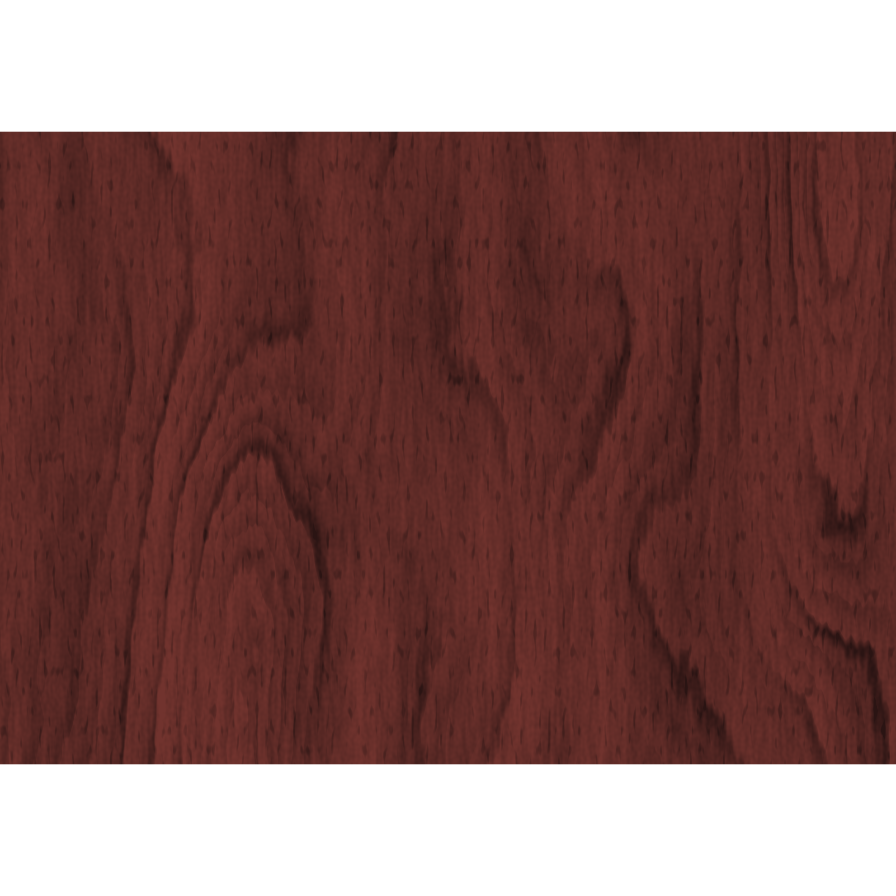
Write a Shadertoy shader that draws this texture.

```glsl
// Red mahogany veneer with cathedral grain, between two plain white bands.

float hash(vec2 cell) {
    uvec2 q = uvec2(cell) * uvec2(1597334673u, 3812015801u);
    uint n = (q.x ^ q.y) * 1597334673u;
    n = (n ^ (n >> 15)) * 2246822519u;
    return float((n ^ (n >> 13)) & 65535u) / 65536.0;
}

float cornerSlope(vec2 cell, vec2 offset, vec2 period, float seed) {
    float angle = 6.2832 * hash(mod(cell, period) + seed);
    return dot(vec2(cos(angle), sin(angle)), offset);
}

// Gradient noise that wraps after a whole number of cells per canvas
float grainNoise(vec2 uv, vec2 period, float seed) {
    vec2 p = uv * period, i = floor(p), f = p - i;
    vec2 w = f * f * f * (f * (f * 6.0 - 15.0) + 10.0);
    vec2 e = vec2(1, 0);
    float low = mix(cornerSlope(i, f, period, seed),
                    cornerSlope(i + e.xy, f - e.xy, period, seed), w.x);
    float high = mix(cornerSlope(i + e.yx, f - e.yx, period, seed),
                     cornerSlope(i + e.xx, f - e.xx, period, seed), w.x);
    return mix(low, high, w.y);
}

// Column-shaped swelling of the growth rings, wrapped across the side edges
float tongue(float x, float center, float width) {
    float d = (fract(x - center + 0.5) - 0.5) / width;
    return exp(-d * d);
}

// Growth-ring coordinate: rises by 9 across the canvas, so fract() wraps
float ringField(vec2 uv) {
    float field = 9.0 * uv.x;
    field += 1.5 * grainNoise(uv, vec2(4, 2), 11.0);
    field += 0.55 * grainNoise(uv, vec2(10, 4), 37.0);
    field += 0.14 * grainNoise(uv, vec2(34, 13), 71.0);
    field += 0.10 * grainNoise(uv, vec2(150, 28), 93.0);
    // Arches pointing up on the left, down on the right
    field += 3.4 * tongue(uv.x, 0.26, 0.085) * (1.0 - smoothstep(0.1, 0.8, uv.y));
    field += 3.2 * tongue(uv.x, 0.92, 0.075) * smoothstep(0.15, 0.9, uv.y);
    return field;
}

// Slow darkening toward the late wood, then a quick return to pale wood
float lateWood(float field, float start) {
    float ring = fract(field);
    return smoothstep(start, 0.9, ring) * (1.0 - smoothstep(0.9, 1.0, ring));
}

void mainImage(out vec4 fragColor, in vec2 fragCoord) {
    vec2 uv = fragCoord / iResolution.xy;
    float field = ringField(uv);

    // Broad bands of tone
    float tone = 0.80;
    tone += 0.40 * grainNoise(uv, vec2(7, 1), 131.0);
    tone += 0.28 * grainNoise(uv, vec2(19, 2), 157.0);

    // Strong and secondary growth rings, fading along their length
    float strength = smoothstep(-0.4, 0.45, grainNoise(uv, vec2(9, 3), 211.0));
    float fineStrength = smoothstep(-0.4, 0.4, grainNoise(uv, vec2(8, 3), 251.0));
    tone -= 0.42 * strength * lateWood(field, 0.3);
    tone -= 0.55 * strength * lateWood(field, 0.74);
    tone -= 0.30 * fineStrength * lateWood(field * 3.0, 0.2);

    // Fibres, speckle and short dark pores
    tone += 0.26 * grainNoise(uv, vec2(90, 7), 307.0);
    tone += 0.30 * grainNoise(uv, vec2(230, 30), 401.0);
    tone += 0.22 * grainNoise(uv, vec2(250, 170), 503.0);
    tone -= 0.50 * smoothstep(0.2, 0.5, grainNoise(uv, vec2(190, 46), 601.0));

    vec3 darkWood = vec3(0.26, 0.12, 0.11);
    vec3 redWood = vec3(0.42, 0.19, 0.17);
    vec3 wood = mix(darkWood, redWood, clamp(tone, -0.6, 1.15));

    // White bands above and below
    float edge = 0.75 / iResolution.y;
    float veneer = 1.0 - smoothstep(-edge, edge, abs(uv.y - 0.5) - 0.353);
    fragColor = vec4(mix(vec3(1), wood, veneer), 1.0);
}
```
